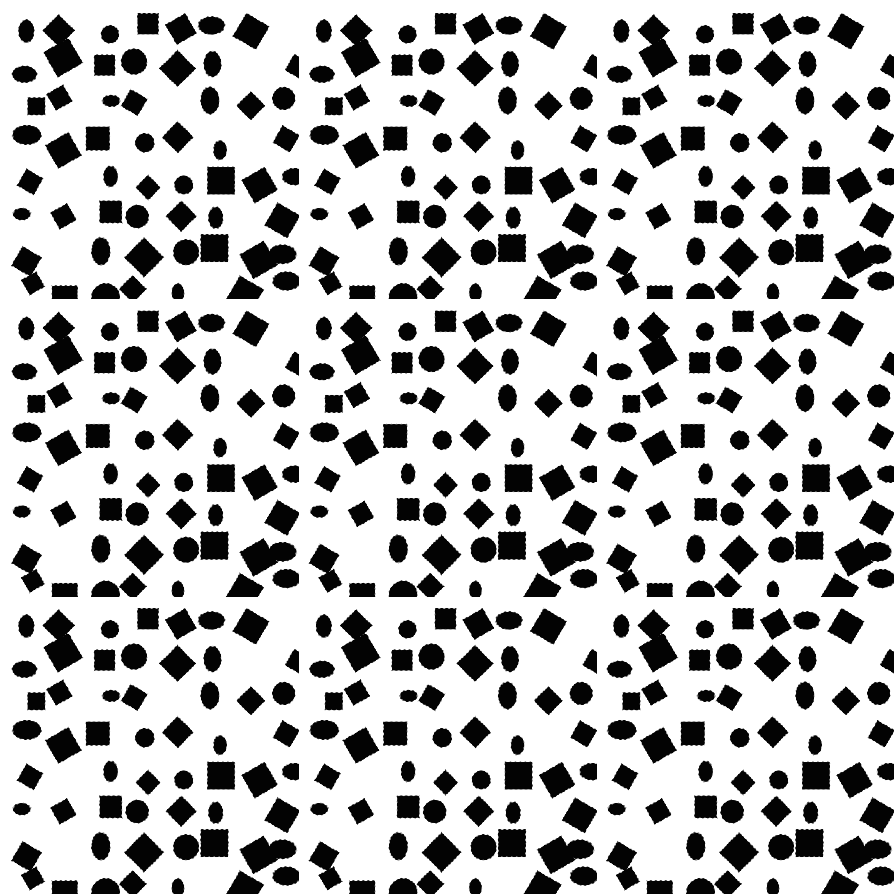
Reproduce this pattern procedurally as a WebGL 1 fragment shader.

```glsl
precision highp float;
// Black confetti of squares, discs and ovals on white, in a tile repeated 3 x 3.
// Each tile is an 8 x 8 jittered grid with one hashed shape per cell; shapes that
// run over the right or bottom border of the tile are cut off there.

uniform vec2 u_resolution;

vec2 hash2(vec2 p) {
  vec2 s = vec2(dot(p, vec2(127.1, 311.7)), dot(p, vec2(269.5, 183.3)));
  return fract(sin(s) * 4375.85);
}

float squareDistance(vec2 q, float halfSide, float angle) {
  float c = cos(angle), s = sin(angle);
  q = abs(mat2(c, -s, s, c) * q);
  return max(q.x, q.y) - halfSide;
}

float ovalDistance(vec2 q, vec2 radii) {
  return (length(q / radii) - 1.0) * min(radii.x, radii.y);
}

// Every row deals out eight kinds in shuffled order:
// 0 empty, 1 disc, 2 wide oval, 3 tall oval, 4 to 7 squares at 0, 30, 45, 60 degrees.
float cellKind(vec2 cell) {
  float start = floor(8.0 * hash2(vec2(cell.y, 9.0)).x);
  float stride = 3.0 + 2.0 * mod(cell.y, 2.0);
  return mod(cell.x * stride + start, 8.0);
}

float shapeDistance(vec2 p, vec2 cell) {
  float kind = cellKind(cell);
  if (kind < 0.5) return 1.0;
  vec2 q = p - cell - 0.5 - 0.5 * hash2(cell + 3.0);
  float size = mix(0.23, 0.39, hash2(cell + 21.0).x);
  if (kind > 3.5) {
    float angle = radians(15.0 * (kind - 3.0)) * step(4.5, kind);
    return squareDistance(q, size, angle);
  }
  if (kind < 1.5) return length(q) - size;
  return ovalDistance(q, kind < 2.5 ? vec2(size, 0.68 * size) : vec2(0.68 * size, size));
}

void main() {
  // Tile space runs downward from the top left, inside a thin white margin.
  vec2 uv = gl_FragCoord.xy / u_resolution;
  vec2 sheet = (vec2(uv.x, 1.0 - uv.y) * 512.0 - 1.0) / 170.0;
  vec2 p = fract(sheet) * 8.0;
  vec2 home = floor(p);

  // Shapes only reach right and down, so four cells are enough.
  float d = 1.0;
  for (int j = 0; j < 2; j++) {
    for (int i = 0; i < 2; i++) {
      vec2 cell = home - vec2(float(i), float(j));
      if (min(cell.x, cell.y) >= 0.0) d = min(d, shapeDistance(p, cell));
    }
  }

  // Slightly ragged outline.
  d += 0.012 * sin(47.0 * p.x + 2.0 * sin(9.0 * p.y)) * sin(43.0 * p.y);

  float pixel = 24.1 / min(u_resolution.x, u_resolution.y);
  float ink = 1.0 - smoothstep(-0.6 * pixel, 0.6 * pixel, d);
  vec2 inside = step(vec2(0.0), sheet) * step(sheet, vec2(3.0));
  gl_FragColor = vec4(vec3(mix(1.0, 0.01, ink * inside.x * inside.y)), 1.0);
}
```
